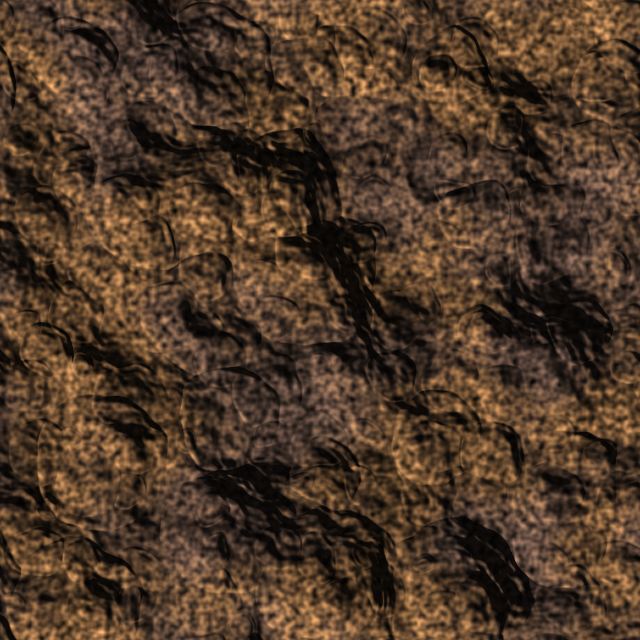
Write a WebGL 2 fragment shader that draws this texture.

```glsl
#version 300 es
precision highp float;
// Rough brown rock: a height field of gradient noise and rounded knobs,
// lit at a low angle from the lower left so far slopes fall into black.
// Fine multiplicative grain and a slow ochre-to-umber drift colour it.

uniform vec2 u_resolution;
out vec4 fragColor;

const vec2 LIGHT_AXIS = vec2(0.64, 0.77); // points away from the light

vec2 hash2(vec2 cell) {
  vec2 k = vec2(dot(cell, vec2(127.1, 311.7)), dot(cell, vec2(269.5, 183.3)));
  return fract(sin(k) * 43758.5);
}

float cornerSlope(vec2 cell, vec2 offset) {
  float angle = 6.2832 * hash2(cell).x;
  return dot(vec2(cos(angle), sin(angle)), offset);
}

float gradientNoise(vec2 p) {
  vec2 i = floor(p), f = p - i;
  vec2 w = f * f * f * (f * (f * 6.0 - 15.0) + 10.0);
  vec2 x = vec2(1.0, 0.0);
  return mix(
    mix(cornerSlope(i, f), cornerSlope(i + x, f - x), w.x),
    mix(cornerSlope(i + x.yx, f - x.yx), cornerSlope(i + 1.0, f - 1.0), w.x),
    w.y);
}

// Scattered rounded knobs with faint concentric steps.
float knobs(vec2 p) {
  vec2 cell = floor(p);
  float top = 0.0;
  for (int y = -1; y <= 1; y++) {
    for (int x = -1; x <= 1; x++) {
      vec2 id = cell + vec2(x, y);
      vec2 toCentre = p - id - 0.15 - 0.7 * hash2(id + 17.0);
      float radius = mix(0.2, 0.65, hash2(id + 41.0).y);
      float dome = max(0.0, 1.0 - dot(toCentre, toCentre) / (radius * radius));
      top = max(top, radius * (dome + 0.06 * sin(dome * 11.0)));
    }
  }
  return top;
}

float rockHeight(vec2 p) {
  // Bend the domain so that outlines become crumpled.
  vec2 bent = p + 0.022 * vec2(gradientNoise(p * 9.0 + 3.0), gradientNoise(p * 9.0 + 57.0))
                + 0.007 * vec2(gradientNoise(p * 27.0 + 11.0), gradientNoise(p * 27.0 + 83.0));
  float h = 0.55 * gradientNoise(bent * 4.3 + 5.0) / 4.3
          + 0.55 * gradientNoise(bent * 8.1 + 29.0) / 8.1
          + 0.55 * knobs(bent * 5.0) / 5.0
          + 0.38 * knobs(bent * 11.0 + 60.0) / 11.0;
  // Compress the small relief on the shaded slopes into streaks.
  vec2 streaked = bent - LIGHT_AXIS * h * 0.6;
  float frequency = 17.0;
  for (int i = 0; i < 3; i++) {
    h += 0.36 * gradientNoise(streaked * frequency + 7.0 * float(i)) / frequency;
    frequency *= 1.9;
  }
  return h;
}

void main() {
  vec2 p = gl_FragCoord.xy / u_resolution.y;

  // Slope facing the light
  float stepSize = 0.002;
  float slope = (rockHeight(p + LIGHT_AXIS * stepSize)
               - rockHeight(p - LIGHT_AXIS * stepSize)) / (2.0 * stepSize);
  float lit = slope > 0.0 ? slope / (1.0 + 0.4 * slope) : slope;
  float tone = 0.305 + 0.215 * lit;

  // Slow mineral drift
  float drift = gradientNoise(p * 4.0 + 91.0) + 0.6 * gradientNoise(p * 10.0 + 37.0);
  tone *= 1.0 + 0.35 * drift;

  // Fine grain
  float grain = gradientNoise(p * 68.0 + 13.0) + 0.8 * gradientNoise(p * 115.0 + 71.0);
  tone = max(tone, 0.045) * (1.0 + 0.95 * grain);

  // Umber to ochre
  float ochre = smoothstep(-0.45, 0.45, drift + 0.7 * (tone - 0.28));
  vec3 tint = mix(vec3(1.0, 0.765, 0.65), vec3(1.0, 0.715, 0.45), ochre);
  fragColor = vec4(clamp(tone * tint, 0.0, 1.0), 1.0);
}
```
